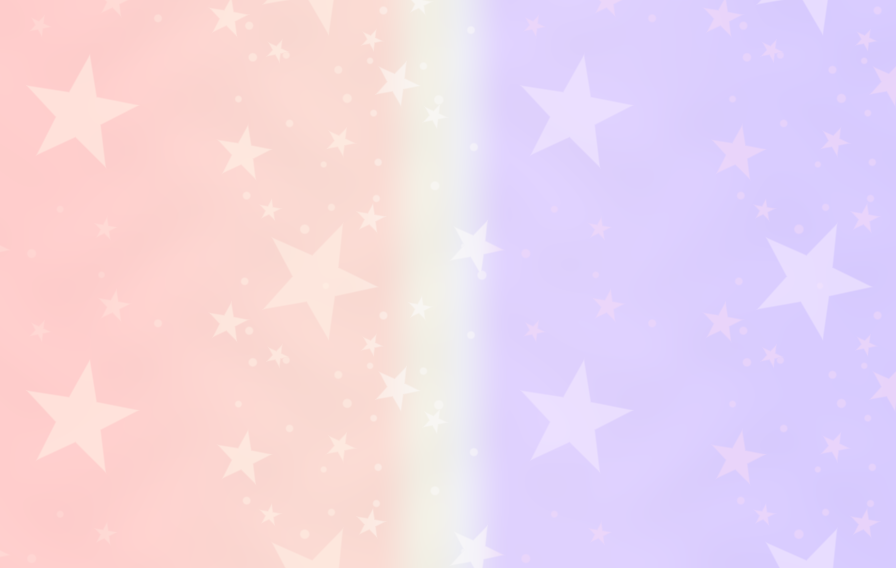
Write a Shadertoy shader that draws this background.

```glsl
const vec3 ROSE     = vec3(1.00, 0.805, 0.80);
const vec3 PEACH    = vec3(0.98, 0.855, 0.825);
const vec3 CREAM    = vec3(0.95, 0.94, 0.90);
const vec3 MIST     = vec3(0.93, 0.935, 0.96);
const vec3 LILAC    = vec3(0.875, 0.82, 0.995);
const vec3 LAVENDER = vec3(0.845, 0.795, 1.00);
const vec3 WARM_STAR  = vec3(1.00, 0.945, 0.90);
const vec3 WHITE_STAR = vec3(0.985, 0.98, 0.98);
const vec3 COOL_STAR  = vec3(0.96, 0.92, 1.00);
const vec3 PINK_STAR  = vec3(0.95, 0.85, 0.97);

const vec2 TILE = vec2(0.870, 0.537);    // pattern period, in canvas heights
const vec2 DOT_GRID = vec2(11.0, 7.0);   // dot cells per tile
const float DOT_RADIUS = 0.0075;
const float STAR_OPACITY = 0.55;
const float INNER_RATIO = 0.40;
const float MOTTLE = 0.003;
const float PI = 3.14159265;

// Centre and radius of each star in the tile
const int STAR_COUNT = 16;
const vec3 STARS[STAR_COUNT] = vec3[](
    vec3(0.140, 0.800, 0.105), vec3(0.558, 0.508, 0.108),
    vec3(0.428, 0.730, 0.050), vec3(0.837, 0.566, 0.050),
    vec3(0.401, 0.432, 0.036), vec3(0.698, 0.854, 0.041),
    vec3(0.200, 0.461, 0.029), vec3(0.599, 0.751, 0.026),
    vec3(0.652, 0.615, 0.026), vec3(0.488, 0.374, 0.020),
    vec3(0.475, 0.630, 0.019), vec3(0.765, 0.259, 0.022),
    vec3(0.739, 0.457, 0.021), vec3(0.654, 0.393, 0.019),
    vec3(0.185, 0.597, 0.020), vec3(0.070, 0.418, 0.019));

vec3 hash3(vec2 p) {
    vec3 q = fract(vec3(p.xyx) * vec3(0.1031, 0.1030, 0.0973) + 0.37);
    q += dot(q, q.yxz + 33.33);
    return fract((q.xxy + q.yzz) * q.zyx);
}

// Signed distance to the edges of a five-pointed star
float starDistance(vec2 p, float radius, float turn) {
    float sector = PI / 5.0;
    float angle = mod(atan(p.y, p.x) - turn + sector, 2.0 * sector) - sector;
    vec2 folded = length(p) * vec2(cos(angle), abs(sin(angle)));
    vec2 tip = vec2(radius, 0.0);
    vec2 edge = radius * INNER_RATIO * vec2(cos(sector), sin(sector)) - tip;
    return dot(folded - tip, normalize(vec2(edge.y, -edge.x)));
}

float coverage(float dist, float softness) {
    return 1.0 - smoothstep(-softness, softness, dist);
}

vec3 backdrop(float x) {
    vec3 color = mix(ROSE, PEACH, smoothstep(0.03, 0.40, x));
    color = mix(color, CREAM, smoothstep(0.415, 0.48, x));
    color = mix(color, MIST, smoothstep(0.475, 0.525, x));
    color = mix(color, LILAC, smoothstep(0.505, 0.57, x));
    return mix(color, LAVENDER, smoothstep(0.60, 0.95, x));
}

// Scattered round dots, denser in the right part of each tile
float dotMask(vec2 p, float softness) {
    vec2 cell = p / TILE * DOT_GRID;
    vec2 id = mod(floor(cell), DOT_GRID);
    vec3 rnd = hash3(id + 3.0);
    vec2 offset = (fract(cell) - 0.5 - (rnd.xy - 0.5) * 0.6) * TILE / DOT_GRID;
    float density = mix(0.12, 0.50, step(4.5, id.x));
    float radius = DOT_RADIUS * mix(0.7, 1.1, rnd.x);
    return step(rnd.z, density) * coverage(length(offset) - radius, softness);
}

void mainImage(out vec4 fragColor, in vec2 fragCoord) {
    vec2 p = fragCoord / iResolution.y;
    float x = fragCoord.x / iResolution.x;
    float softness = max(1.0 / iResolution.y, 0.002);

    // Large and small stars, wrapped around the tile
    float large = 0.0;
    float small = dotMask(p, softness) * 0.8;
    for (int i = 0; i < STAR_COUNT; i++) {
        vec2 offset = p - STARS[i].xy;
        offset -= TILE * round(offset / TILE);
        float turn = radians(i % 2 == 0 ? 80.0 : 65.0);
        float mask = coverage(starDistance(offset, STARS[i].z, turn), softness);
        if (STARS[i].z > 0.06) large = max(large, mask);
        else small = max(small, mask);
    }

    // Star tints follow the backdrop
    float band = smoothstep(0.38, 0.47, x);
    float cool = smoothstep(0.53, 0.58, x);
    vec3 tint = mix(WARM_STAR, WHITE_STAR, band);
    vec3 largeTint = mix(tint, COOL_STAR, cool);
    vec3 smallTint = mix(tint, PINK_STAR, cool);
    float smallOpacity = STAR_OPACITY * mix(0.5, 1.15, smoothstep(0.08, 0.28, x));

    vec3 color = backdrop(x);
    // Faint uneven wash
    color += MOTTLE * (sin(p.x * 23.0 + 2.0 * sin(p.y * 17.0))
                     + sin(p.y * 31.0 + 2.0 * sin(p.x * 13.0)));
    color = mix(color, smallTint, small * smallOpacity);
    color = mix(color, largeTint, large * STAR_OPACITY);
    fragColor = vec4(clamp(color, 0.0, 1.0), 1.0);
}
```
